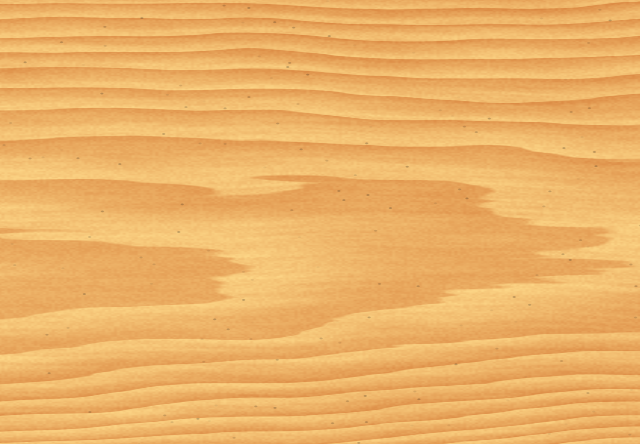
This texture is drawn by a Shadertoy shader. Its source:

```glsl
// Flat-sawn pine board: growth rings are contours of a stretched mound.
// Each ring darkens outward and ends in a ragged edge; stretched noise adds
// the fibres and cellular noise adds small dark pores.

const vec3 PALE_WOOD = vec3(0.985, 0.825, 0.515);
const vec3 DARK_WOOD = vec3(0.875, 0.575, 0.295);
const float HEART_Y = 0.38;       // height of the ring centre line
const float HEART_LEVEL = 0.70;   // ring level at the left end of the heart
const float TAPER = 1.05;         // rings crossed per unit along the heart
const float RINGS_ABOVE = 25.0;   // ring crowding above the heart
const float RINGS_BELOW = 43.0;   // ring crowding below the heart
const float RING_CONTRAST = 0.50;
const float FIBRE_CONTRAST = 0.30;
const float GRAIN_CONTRAST = 0.22;
const vec2 PORE_CELLS = vec2(22.0, 34.0);

float hash(vec2 p) {
    vec3 q = fract(vec3(p.xyx) * 0.1031);
    q += dot(q, q.yzx + 33.33);
    return fract((q.x + q.y) * q.z);
}

// Smooth value noise, centred on zero, range -0.5 to 0.5
float noise(vec2 p) {
    vec2 i = floor(p), f = fract(p);
    f = f * f * (3.0 - 2.0 * f);
    float low = mix(hash(i), hash(i + vec2(1, 0)), f.x);
    float high = mix(hash(i + vec2(0, 1)), hash(i + vec2(1, 1)), f.x);
    return mix(low, high, f.y) - 0.5;
}

// Slow bending of the grain from layered sines
float sway(vec2 p) {
    float sum = 0.0, amp = 0.008, freq = 3.1;
    for (int i = 0; i < 3; i++) {
        sum += amp * sin(freq * p.x + 5.0 * p.y + 2.3 * float(i));
        amp *= 0.55;
        freq *= 2.1;
    }
    return sum;
}

// Signed distance from the heart, tilted in the lower part of the board
float heartOffset(vec2 p) {
    float v = p.y - HEART_Y + sway(p);
    return v - 0.055 * p.x * smoothstep(0.02, -0.2, v);
}

// Continuous ring count; whole numbers are ring edges
float ringLevel(vec2 p, float v) {
    float crowding = v > 0.0 ? RINGS_ABOVE : RINGS_BELOW;
    float level = HEART_LEVEL + crowding * v * v;
    level += TAPER * p.x * exp(-20.0 * v * v);
    level += 0.50 * noise(p * vec2(2.2, 9.0) + 7.0);
    level += 0.34 * noise(p * vec2(3.5, 28.0) + 31.0);
    level += 0.12 * noise(p * vec2(7.0, 75.0) + 53.0);
    level += 0.07 * noise(p * vec2(9.0, 170.0) + 71.0);
    return level;
}

// Jittered points in a grid, drawn as short flecks of varied strength
float pores(vec2 p) {
    vec2 g = p * PORE_CELLS, cell = floor(g);
    float ink = 0.0;
    for (int y = -1; y <= 1; y++)
    for (int x = -1; x <= 1; x++) {
        vec2 id = cell + vec2(x, y);
        vec2 centre = id + vec2(hash(id + 3.0), hash(id + 19.0));
        vec2 away = (g - centre) / PORE_CELLS;
        float fleck = 1.0 - smoothstep(0.0008, 0.0032, length(away * vec2(0.6, 1.0)));
        ink = max(ink, fleck * smoothstep(0.8, 1.0, hash(id + 47.0)));
    }
    return ink;
}

void mainImage(out vec4 fragColor, in vec2 fragCoord) {
    vec2 p = fragCoord / iResolution.y;
    float v = heartOffset(p);
    float level = ringLevel(p, v);

    // Ring tone: slow rise to latewood, then a quick smoothed fall
    float ring = fract(level);
    float edge = clamp(fwidth(level), 0.05, 0.3);
    float fall = 1.0 - smoothstep(1.0 - edge, 1.0, ring);
    float tone = 0.19 + RING_CONTRAST * smoothstep(0.0, 0.85, ring) * fall;

    // Thin latewood lines where the rings run straight
    float straight = smoothstep(0.12, 0.30, abs(v));
    tone += 0.20 * straight * smoothstep(0.72, 0.95, ring) * fall;

    // Fibres, strongest in the pale earlywood
    vec2 grain = vec2(p.x, p.y + sway(p));
    float fibre = 0.6 * noise(grain * vec2(3.5, 130.0) + 11.0)
                + 0.4 * noise(grain * vec2(9.0, 210.0) + 83.0);
    tone += FIBRE_CONTRAST * fibre * mix(1.2, 0.55, ring);

    // Fine tooth, cloudy stain and a slight darkening to the right
    tone += GRAIN_CONTRAST * noise(p * vec2(150.0, 300.0));
    tone += 0.16 * noise(p * vec2(2.6, 13.0) + 97.0);
    tone += 0.07 * (p.x - 0.72) + 0.10 * smoothstep(0.7, 1.0, p.y);

    vec3 color = mix(PALE_WOOD, DARK_WOOD, clamp(tone, -0.08, 1.15));
    color *= 1.0 - 0.22 * pores(p);
    fragColor = vec4(color, 1.0);
}
```
